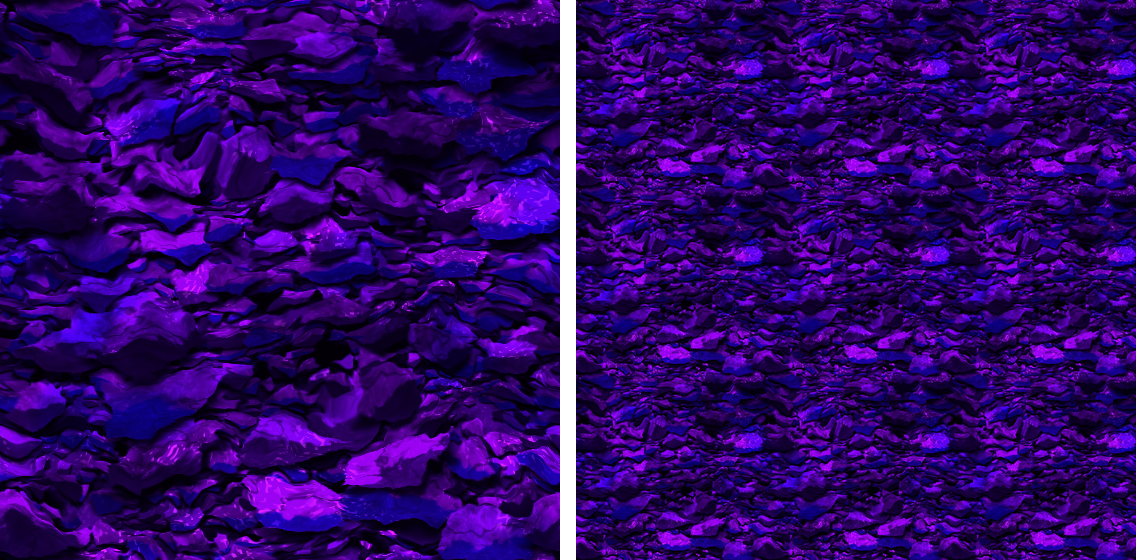
Left: one tile. Right: repeated 3 by 3.
Give the GLSL for this texture, as a three.js fragment shader.

```glsl
varying vec2 vUv;

const vec3 VIOLET = vec3(0.53, 0.01, 0.84);
const vec3 BLUE = vec3(0.07, 0.0, 0.84);
const vec3 GLINT = vec3(0.4, 0.14, 0.3);
const float TAU = 6.2831853;

// Sine-free hash, two values in 0..1
vec2 hash2(vec2 p) {
  vec3 h = fract(p.xyx * vec3(0.1031, 0.1030, 0.0973));
  h += dot(h, h.yzx + 33.33);
  return fract((h.xx + h.yz) * h.zy);
}

vec2 wrapCell(vec2 cell, vec2 period) {
  return floor(mod(cell + 0.5, period));
}

// Wrapping value noise, its lattice shifted off the canvas edge
float noise(vec2 uv, vec2 period, float seed) {
  vec2 p = uv * period + hash2(vec2(seed, seed + period.y));
  vec2 i = floor(p);
  vec2 f = fract(p);
  f = f * f * (3.0 - 2.0 * f);
  float a = hash2(wrapCell(i, period) + seed).x;
  float b = hash2(wrapCell(i + vec2(1, 0), period) + seed).x;
  float c = hash2(wrapCell(i + vec2(0, 1), period) + seed).x;
  float d = hash2(wrapCell(i + vec2(1, 1), period) + seed).x;
  return mix(mix(a, b, f.x), mix(c, d, f.x), f.y);
}

float fbm(vec2 uv, vec2 period, float seed) {
  float sum = 0.0;
  float weight = 0.5;
  for (int o = 0; o < 4; o++) {
    sum += weight * noise(uv, period, seed + 19.0 * float(o));
    period *= 2.0;
    weight *= 0.55;
  }
  return sum / 1.01;
}

vec2 warp(vec2 uv, vec2 period, vec2 amount, float seed) {
  return uv + amount * (vec2(fbm(uv, period, seed), fbm(uv, period, seed + 96.0)) - 0.5);
}

// Irregular convex stone outline, negative inside
float stone(vec2 q, vec2 id) {
  float d = length(q) - 0.7;
  for (int k = 0; k < 6; k++) {
    vec2 h = hash2(id + float(k) * 7.31 + 3.7);
    float angle = TAU * (float(k) + 0.8 * (h.x - 0.5)) / 6.0;
    d = max(d, dot(q, vec2(cos(angle), sin(angle))) - mix(0.26, 0.62, h.y));
  }
  return d;
}

// Lays scattered stones over a surface of x = light, y = blueness
vec2 stoneLayer(vec2 surface, vec2 uv, vec2 grid, float share, float tone, float seed) {
  float grain = fbm(uv, vec2(28, 50), seed);
  float crack = abs(fbm(uv, vec2(9, 20), seed + 5.0) - 0.5);
  float relief = (0.3 + 1.4 * grain) * mix(0.6, 1.0, smoothstep(0.0, 0.035, crack));
  vec2 p = uv * grid + hash2(vec2(seed, seed + 9.0));
  vec2 base = floor(p);
  float soft = 0.0018 * grid.y;

  for (int j = -1; j <= 1; j++) {
    for (int i = -1; i <= 1; i++) {
      vec2 cell = base + vec2(i, j);
      vec2 id = wrapCell(cell, grid) + seed;
      vec2 pick = hash2(id + 41.0);
      vec2 look = hash2(id + 83.0);
      vec2 shape = hash2(id + 127.0);
      float present = step(pick.x, share);
      vec2 q = p - cell - mix(vec2(0.2), vec2(0.8), hash2(id));
      q.y -= mix(-0.15, 0.25, pick.y) * q.x;

      // Shadow cast below the stone
      float shade = 1.0 - smoothstep(-0.12, 0.08, stone(q + vec2(-0.03, 0.17), id));
      surface.x *= 1.0 - 0.88 * present * shade;

      // Lit upper face, blue or dark lower face
      float d = stone(q, id) + 0.2 * (grain - 0.45);
      float split = q.y + (shape.x - 0.5) * 0.9 * q.x + mix(-0.12, 0.2, shape.y);
      float upper = smoothstep(-0.04, 0.04, split + 0.4 * (grain - 0.5));
      float isBlue = step(0.55, look.y);
      float topLight = tone * mix(0.5, 1.15, look.x) * (0.95 + 0.4 * q.y);
      float lowLight = tone * mix(mix(0.15, 0.5, look.x), mix(0.5, 0.8, look.x), isBlue);
      vec2 top = vec2(topLight * relief, 0.2 * step(0.75, pick.y));
      vec2 low = vec2(lowLight * mix(1.0, relief, 0.6), mix(0.15, 0.85, isBlue));
      vec2 face = mix(low, top, upper);

      // Bright broken rim along the upper edge
      float rim = smoothstep(-0.1, 0.0, d) * smoothstep(0.05, 0.25, q.y);
      face.x += 0.5 * tone * rim * smoothstep(0.45, 0.7, grain);
      surface = mix(surface, face, present * (1.0 - smoothstep(-soft, soft, d)));
    }
  }
  return surface;
}

void main() {
  // Broad bends break up the rows, small ones fray the edges
  vec2 uv = warp(vUv, vec2(4, 5), vec2(0.1, 0.12), 211.0);
  uv = warp(uv, vec2(16, 24), vec2(0.03, 0.024), 307.0);

  // Dark rubble, then stones from small to large
  float rubble = fbm(uv, vec2(14, 32), 11.0);
  vec2 surface = vec2(0.6 * smoothstep(0.3, 0.75, rubble), 0.15);
  surface = stoneLayer(surface, uv, vec2(27, 44), 0.85, 0.78, 53.0);
  surface = stoneLayer(surface, uv, vec2(14, 25), 0.65, 0.82, 101.0);
  surface = stoneLayer(surface, uv, vec2(8, 14), 0.5, 0.86, 157.0);
  surface = stoneLayer(surface, uv, vec2(5, 9), 0.42, 0.9, 223.0);

  // Broad pools of shade and blue light
  float pool = fbm(vUv, vec2(4, 6), 401.0);
  float light = surface.x * mix(0.75, 1.22, smoothstep(0.3, 0.65, pool));
  float tint = fbm(vUv, vec2(6, 7), 457.0);
  float blueness = clamp(surface.y + 0.45 * smoothstep(0.53, 0.72, tint), 0.0, 1.0);

  // Fine crystal glints in patches
  float patches = smoothstep(0.52, 0.7, fbm(vUv, vec2(8, 12), 503.0));
  float speck = smoothstep(0.6, 0.95, noise(uv, vec2(190, 240), 557.0));
  float glint = speck * (0.12 + 0.8 * patches) * smoothstep(0.2, 0.65, light);
  light = clamp(light + 0.25 * glint, 0.0, 1.1);

  vec3 violet = VIOLET * vec3(pow(light, 1.25), light, light);
  vec3 color = mix(violet, BLUE * light, blueness);
  color += GLINT * glint * (1.0 - 0.5 * blueness) + vec3(0.008, 0.0, 0.025);
  gl_FragColor = vec4(color, 1.0);
}
```
